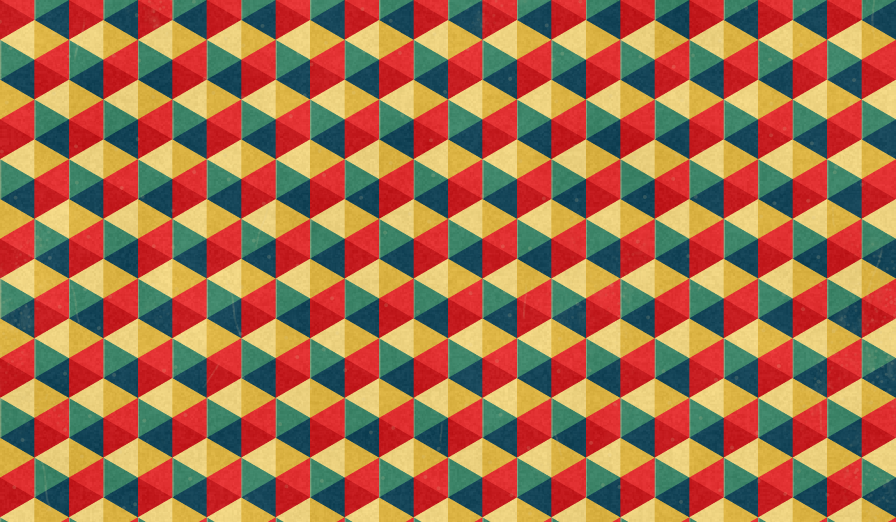
Write a WebGL 1 fragment shader that draws this pattern.

```glsl
precision highp float;
uniform vec2 u_resolution;

#define COLUMNS 26.0
#define SIDE 1.1547
#define SEAM_WIDTH 0.035
#define SEAM_FADE 0.4
#define GRAIN 0.06
#define STAIN 0.022
#define FLECKS 0.24
#define SCRATCHES 14
#define SCRATCH_FADE 0.2
#define DUST vec3(0.86, 0.80, 0.62)

float hash(vec2 p) {
  return fract(sin(dot(p, vec2(127.1, 311.7))) * 43758.5453);
}

vec2 hash2(vec2 p) {
  return vec2(hash(p), hash(p + 37.3));
}

// Distance to the nearest scattered point
float cellular(vec2 p) {
  vec2 cell = floor(p), f = fract(p);
  float nearest = 2.0;
  for (int j = -1; j <= 1; j++) {
    for (int i = -1; i <= 1; i++) {
      vec2 o = vec2(float(i), float(j));
      nearest = min(nearest, length(o + hash2(cell + o) - f));
    }
  }
  return nearest;
}

// Layered, turned sines: soft clouds in about -1..1
float clouds(vec2 p) {
  float sum = 0.0, amp = 0.55;
  for (int i = 0; i < 5; i++) {
    p = mat2(0.8, 0.6, -0.6, 0.8) * p * 1.7 + 1.3;
    p += 0.6 * sin(p.yx);
    sum += amp * sin(p.x) * sin(p.y);
    amp *= 0.65;
  }
  return sum;
}

// Six triangles stacked down a column; each column drops by half a period
vec3 facets(vec2 p) {
  float column = floor(p.x);
  float f = p.x - column;
  float t = mod(p.y - 1.5 * column - 1.0, 3.0);
  float n = mod(floor(t + 0.5 * f) + floor(t - 0.5 * f) + 1.0, 6.0);

  vec3 color = vec3(0.93, 0.825, 0.50);
  if (n > 0.5) color = vec3(0.24, 0.52, 0.41);
  if (n > 1.5) color = vec3(0.08, 0.27, 0.345);
  if (n > 2.5) color = vec3(0.86, 0.70, 0.26);
  if (n > 3.5) color = vec3(0.885, 0.19, 0.195);
  if (n > 4.5) color = vec3(0.765, 0.10, 0.115);

  // Pale seam on the upright outer edge of each cube
  float seam = step(f, SEAM_WIDTH) * step(t, 1.0);
  return mix(color, DUST, SEAM_FADE * seam);
}

// Thin, slightly bent lines of random place, tilt and length
float scratches(vec2 p, vec2 extent, float pixel) {
  float worn = 0.0;
  for (int i = 0; i < SCRATCHES; i++) {
    vec2 seed = vec2(float(i), 5.7);
    vec2 d = p - hash2(seed) * extent;
    float tilt = (hash(seed + 2.0) - 0.5) * 1.1;
    float reach = 0.3 + 0.8 * hash(seed + 4.0);
    float across = abs(d.x + d.y * tilt + 0.04 * sin(d.y * 4.0));
    float line = 1.0 - smoothstep(0.01, 0.02 + pixel, across);
    worn = max(worn, line * (1.0 - smoothstep(0.6 * reach, reach, abs(d.y))));
  }
  return worn;
}

void main() {
  float pixel = COLUMNS / u_resolution.x;
  vec2 p = vec2(gl_FragCoord.x, u_resolution.y - gl_FragCoord.y) * pixel;

  // Nine samples smooth the triangle edges
  vec3 color = vec3(0.0);
  for (int k = 0; k < 9; k++) {
    float s = float(k);
    vec2 offset = (vec2(mod(s, 3.0), floor(s / 3.0)) - 1.0) / 3.0;
    vec2 q = p + offset * pixel;
    color += facets(vec2(q.x, q.y / SIDE)) / 9.0;
  }

  // Paper grain and broad uneven fading
  float grain = hash(floor(p * 15.0)) * 0.6 + hash(floor(p * 8.0) + 9.0) * 0.4;
  color += GRAIN * (grain - 0.5) + STAIN * clouds(p * 0.35);

  // Rubbed patches broken up by flecks
  float patches = smoothstep(0.3, 0.85, clouds(p * 0.22 + 4.0));
  float rub = smoothstep(0.05, 0.6, clouds(p * 2.3));
  float specks = 1.0 - smoothstep(0.08, 0.25, cellular(p * 4.0));
  float lone = 1.0 - smoothstep(0.03, 0.03 + pixel, cellular(p * 0.8));
  float worn = patches * (0.5 * rub + 0.7 * specks) + 0.7 * lone;
  color = mix(color, DUST, FLECKS * clamp(worn, 0.0, 1.0));

  vec2 extent = u_resolution * pixel;
  color = mix(color, DUST, SCRATCH_FADE * scratches(p, extent, pixel) * (0.4 + 0.6 * grain));
  gl_FragColor = vec4(clamp(color, 0.0, 1.0), 1.0);
}
```
